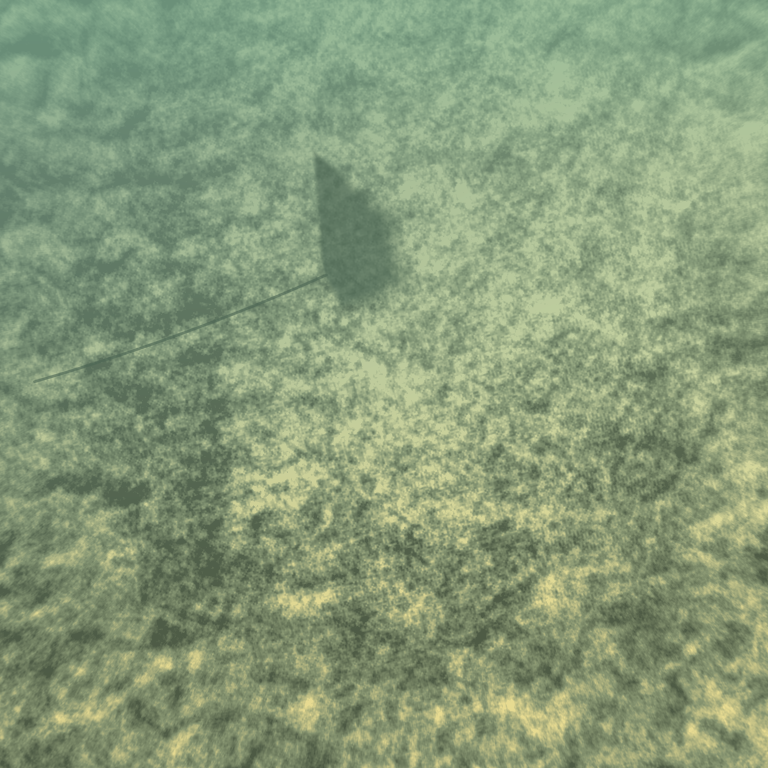
A WebGL 2 fragment shader for this texture:

```glsl
#version 300 es
precision highp float;
// A shallow, mossy seabed seen through green water, with a ray gliding over it.
// Warped noise and rounded cells make a height field, lit by its slope;
// fine grain stretches outward near the rim, and haze thickens with distance.
uniform vec2 u_resolution;
out vec4 fragColor;

float hash(vec2 p) {
    return fract(sin(dot(p, vec2(127.1, 311.7))) * 43758.5453);
}

float noise(vec2 p) {
    vec2 cell = floor(p);
    vec2 f = fract(p);
    f = f * f * (3.0 - 2.0 * f);
    float low = mix(hash(cell), hash(cell + vec2(1, 0)), f.x);
    float high = mix(hash(cell + vec2(0, 1)), hash(cell + vec2(1, 1)), f.x);
    return mix(low, high, f.y);
}

float fbm(vec2 p, int octaves, float gain) {
    float sum = 0.0, weight = 0.5, total = 0.0;
    for (int i = 0; i < octaves; i++) {
        sum += weight * noise(p);
        total += weight;
        weight *= gain;
        p = mat2(1.6, 1.2, -1.2, 1.6) * p + 7.3;
    }
    return sum / total;
}

// Rounded boulders: one dome per jittered cell
float boulders(vec2 p) {
    vec2 cell = floor(p);
    float nearest = 2.0;
    for (int y = -1; y <= 1; y++) {
        for (int x = -1; x <= 1; x++) {
            vec2 c = cell + vec2(x, y);
            vec2 center = c + 0.15 + 0.7 * vec2(hash(c), hash(c + 41.7));
            vec2 d = p - center;
            nearest = min(nearest, dot(d, d));
        }
    }
    return 1.0 - min(nearest, 1.0);
}

float seabedHeight(vec2 p, float rockiness) {
    vec2 warp = vec2(noise(p * 23.0), noise(p * 23.0 + 31.0)) - 0.5;
    vec2 q = p + 0.03 * warp;
    return fbm(q * 15.0, 5, 0.6) + rockiness * boulders(q * 17.0);
}

// Grain drawn out along the radius, away from the center of view
float radialGrain(vec2 p, vec2 center) {
    vec2 d = p - center;
    return fbm(vec2(atan(d.x, -d.y) * 46.0, length(d) * 36.0), 4, 0.75);
}

// Signed distance to the body of the ray, corners listed clockwise
float rayBody(vec2 p) {
    vec2 corner[5] = vec2[5](vec2(0.409, 0.802), vec2(0.507, 0.718),
        vec2(0.520, 0.630), vec2(0.445, 0.600), vec2(0.420, 0.650));
    float d = -1.0;
    for (int i = 0; i < 5; i++) {
        vec2 edge = normalize(corner[(i + 1) % 5] - corner[i]);
        d = max(d, dot(p - corner[i], vec2(-edge.y, edge.x)));
    }
    return d;
}

// Distance to a thin tail that sags to the right of its direction
float tailDistance(vec2 p, vec2 tip, vec2 root, float sag) {
    vec2 along = root - tip;
    float t = clamp(dot(p - tip, along) / dot(along, along), 0.0, 1.0);
    vec2 side = normalize(vec2(along.y, -along.x));
    return length(p - tip - along * t - side * sag * 4.0 * t * (1.0 - t));
}

vec3 seabedColor(float tone, float warmth) {
    vec3 shade = vec3(0.29, 0.335, 0.25);
    vec3 moss = vec3(0.53, 0.58, 0.435);
    vec3 sunlit = mix(vec3(0.84, 0.86, 0.64), vec3(0.93, 0.87, 0.57), warmth);
    vec3 color = mix(shade, moss, clamp(tone * 2.0, 0.0, 1.0));
    return mix(color, sunlit, clamp(tone * 2.0 - 1.0, 0.0, 1.0));
}

void main() {
    vec2 p = gl_FragCoord.xy / u_resolution.y;
    float pixel = 1.0 / u_resolution.y;

    // Relief lit from the upper left
    float rockiness = 0.30 + 0.50 * smoothstep(0.65, 0.1, p.x) * smoothstep(0.15, 0.5, p.y);
    float h = seabedHeight(p, rockiness);
    float slope = h - seabedHeight(p + vec2(-0.006, 0.014), rockiness);
    float broad = fbm(p * 5.0 + 3.0, 3, 0.6) - 0.5;
    float ridge = exp(-pow((p.x - 0.42 - 0.35 * p.y) * 3.6, 2.0));

    // Mossy grain, streaked near the lower rim
    float rim = smoothstep(0.3, 0.65, length(p - vec2(0.5, 0.6)));
    float fine = fbm(p * 105.0, 3, 0.9);
    float grain = mix(fine, radialGrain(p, vec2(0.5, 0.62)), rim * 0.75) - 0.5;
    float tone = 0.51 + 1.05 * slope + 0.75 * broad + 0.60 * (h - 0.5 - 0.8 * rockiness);
    tone += 1.35 * grain + 0.12 * (ridge - 0.4);
    vec3 color = seabedColor(tone, smoothstep(0.6, 0.1, p.y));

    // Water haze, thicker toward the top and the left
    float haze = 0.06 + 0.66 * smoothstep(0.1, 1.08, p.y + 0.18 * (0.5 - p.x));
    vec3 water = mix(vec3(0.45, 0.60, 0.53), vec3(0.57, 0.70, 0.58), smoothstep(0.0, 0.9, p.x));
    water = mix(water, vec3(0.47, 0.68, 0.58), 0.6 * smoothstep(0.75, 1.0, p.y));
    color = mix(color, water, haze);

    // Ray with faintly mottled skin, and its tail
    float softness = mix(0.003, 0.022, smoothstep(0.42, 0.52, p.x)) + pixel;
    float wobble = 0.012 * (noise(p * 45.0) - 0.5) * smoothstep(0.42, 0.48, p.x);
    float body = 1.0 - smoothstep(-softness, softness, rayBody(p) + wobble);
    vec3 skin = vec3(0.35, 0.45, 0.37) + 0.08 * (fine - 0.5);
    color = mix(color, skin, 0.85 * body);
    float tail = tailDistance(p, vec2(0.045, 0.503), vec2(0.425, 0.642), 0.007);
    float tailMask = 1.0 - smoothstep(0.0008, 0.0008 + 1.5 * pixel, tail);
    color = mix(color, vec3(0.30, 0.40, 0.33), 0.65 * tailMask);

    fragColor = vec4(color, 1.0);
}
```
